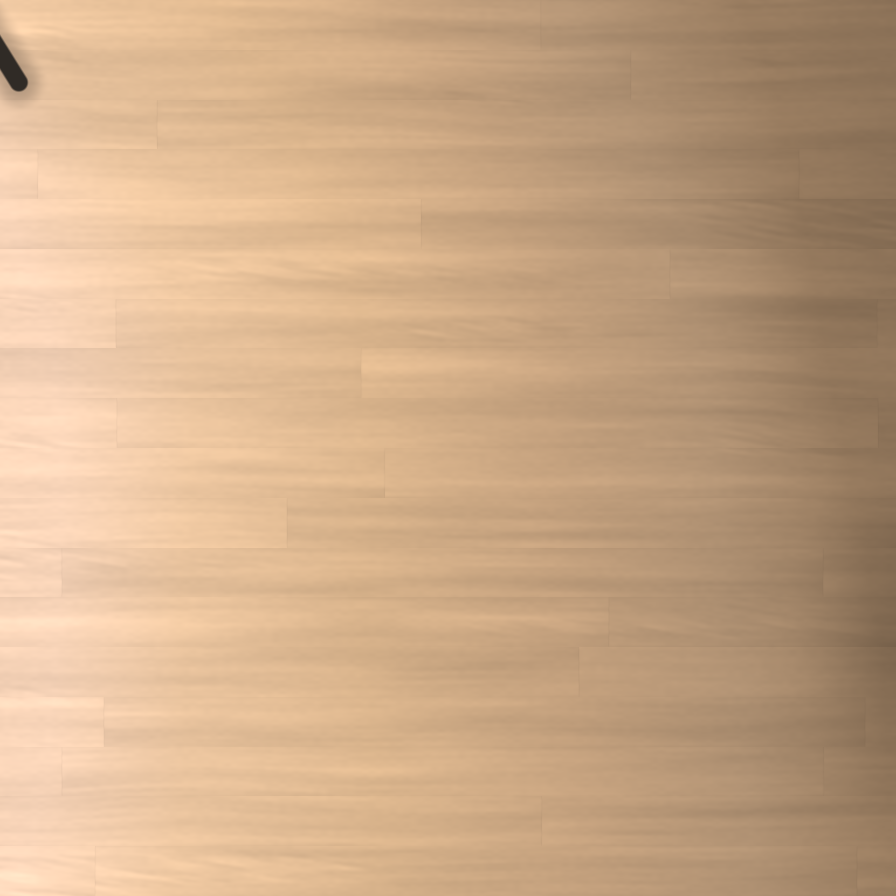
A Shadertoy shader for this texture:

```glsl
// Pale oak plank floor, lit from the left, with a dark furniture leg in the corner.

const int TONES = 6;
const vec3 PALETTE[TONES] = vec3[TONES](
    vec3(0.59, 0.48, 0.37), vec3(0.69, 0.57, 0.45), vec3(0.78, 0.64, 0.50),
    vec3(0.87, 0.72, 0.56), vec3(0.93, 0.78, 0.63), vec3(0.97, 0.83, 0.72));
const float TONE_AT[TONES] = float[TONES](0.06, 0.21, 0.39, 0.60, 0.80, 0.95);

const float PLANK_ROWS = 18.0;
const float PLANK_LENGTH = 0.85;
const float PLANK_CONTRAST = 0.035;
const float SEAM_WIDTH = 0.0016;
const float SEAM_DEPTH = 0.025;
const float BAND_CONTRAST = 0.085;
const float STREAK_CONTRAST = 0.065;
const float FIBRE_CONTRAST = 0.035;
const float FIGURE_CONTRAST = 0.07;
const float SPECKLE_CONTRAST = 0.018;
const float SHADOW_DEPTH = 0.17;

const vec3 LEG_COLOR = vec3(0.19, 0.17, 0.15);
const vec2 LEG_TOP = vec2(-0.03, 0.99);
const vec2 LEG_FOOT = vec2(0.021, 0.908);
const float LEG_RADIUS = 0.010;

float hash(vec2 p) {
    vec3 q = fract(vec3(p.xyx) * 0.1031);
    q += dot(q, q.yzx + 33.33);
    return fract((q.x + q.y) * q.z);
}

// Smooth value noise in 0..1
float noise(vec2 p) {
    vec2 cell = floor(p), f = fract(p);
    f = f * f * (3.0 - 2.0 * f);
    return mix(mix(hash(cell), hash(cell + vec2(1, 0)), f.x),
               mix(hash(cell + vec2(0, 1)), hash(cell + vec2(1, 1)), f.x), f.y);
}

// Light falloff as a tone: 1 is the bright left, 0 the dim right
float lightTone(vec2 uv) {
    float fromGlow = uv.y - 0.55;
    return 1.0 - uv.x - 0.2 * (uv.y - 0.5)
         - 0.6 * fromGlow * fromGlow * (1.0 - uv.x)
         + 0.08 * (noise(uv * 3.0 + 40.0) - 0.5);
}

vec3 toneColor(float tone) {
    vec3 color = PALETTE[0];
    for (int i = 1; i < TONES; i++) {
        float blend = (tone - TONE_AT[i - 1]) / (TONE_AT[i] - TONE_AT[i - 1]);
        color = mix(color, PALETTE[i], clamp(blend, 0.0, 1.0));
    }
    return color;
}

// Brightness change from plank tints and their seams
float planks(vec2 uv, out vec2 plankId) {
    float y = uv.y * PLANK_ROWS;
    float row = floor(y);
    float x = uv.x / PLANK_LENGTH + hash(vec2(row, 7.0)) * 5.0;
    plankId = vec2(floor(x), row);
    float rowGap = min(fract(y), 1.0 - fract(y)) / PLANK_ROWS;
    float endGap = min(fract(x), 1.0 - fract(x)) * PLANK_LENGTH;
    float seam = 0.35 * (1.0 - smoothstep(0.0, 2.0 * SEAM_WIDTH, rowGap));
    seam = max(seam, 1.0 - smoothstep(0.0, SEAM_WIDTH, endGap));
    return PLANK_CONTRAST * (hash(plankId + 3.0) - 0.5) - SEAM_DEPTH * seam;
}

// Brightness change from the long horizontal grain
float grain(vec2 uv, vec2 plankId) {
    vec2 shift = 31.0 * vec2(hash(plankId + 11.0), hash(plankId + 19.0));
    vec2 p = uv;
    p.y += 0.012 * (noise(uv * vec2(5.0, 9.0)) - 0.5);
    float bands = noise(p * vec2(2.2, 32.0) + 5.0) - 0.5;
    float streaks = noise(p * vec2(5.0, 85.0) + shift) - 0.5;
    float fibres = noise(p * vec2(12.0, 210.0) + shift) - 0.5;

    // Slanted strokes gathered in a few thin stretches
    float stroke = noise(vec2(uv.x * 22.0, uv.y * 190.0 + uv.x * 32.0) + shift) - 0.5;
    float stretch = smoothstep(0.62, 0.85, noise(p * vec2(3.5, 30.0) + 70.0));

    float speckle = noise(uv * vec2(130.0, 260.0)) - 0.5;
    return BAND_CONTRAST * bands + STREAK_CONTRAST * streaks + FIBRE_CONTRAST * fibres
         + FIGURE_CONTRAST * stroke * stretch + SPECKLE_CONTRAST * speckle;
}

float segmentDistance(vec2 p, vec2 a, vec2 b) {
    vec2 ap = p - a, ab = b - a;
    return length(ap - ab * clamp(dot(ap, ab) / dot(ab, ab), 0.0, 1.0));
}

void mainImage(out vec4 fragColor, in vec2 fragCoord) {
    vec2 uv = fragCoord / iResolution.xy;

    // Lit wood
    vec2 plankId;
    float relief = planks(uv, plankId);
    relief += grain(uv, plankId);
    vec3 color = toneColor(lightTone(uv)) * (1.0 + relief);

    // Soft shadows on the right edge
    float shadow = 1.0 - smoothstep(0.0, 1.0, length((uv - vec2(1.03, 0.30)) / vec2(0.16, 0.26)));
    shadow += 0.5 * smoothstep(0.8, 1.05, uv.x) * smoothstep(0.3, 0.7, uv.y);
    color *= 1.0 - SHADOW_DEPTH * shadow;

    // Furniture leg with its contact shadow
    float leg = segmentDistance(uv, LEG_TOP, LEG_FOOT) - LEG_RADIUS;
    color *= 1.0 - 0.2 * (1.0 - smoothstep(0.0, 0.025, leg));
    color = mix(LEG_COLOR, color, smoothstep(-0.0015, 0.0015, leg));

    fragColor = vec4(color, 1.0);
}
```
